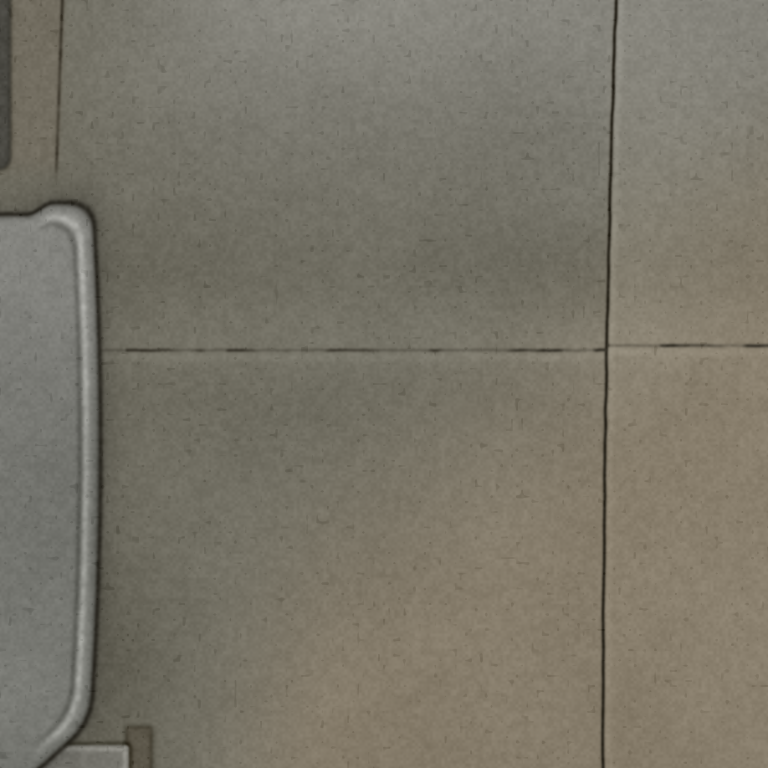
This texture is drawn by a Shadertoy shader. Its source:

```glsl
// Worn grey-beige wall panels with thin seams and a raised padded plate at the left
float hash(vec2 p) {
    vec3 q = fract(vec3(p.xyx) * 0.1031);
    q += dot(q, q.yzx + 33.33);
    return fract((q.x + q.y) * q.z);
}

float noise(vec2 p) {
    vec2 i = floor(p), f = fract(p);
    f = f * f * (3.0 - 2.0 * f);
    return mix(mix(hash(i), hash(i + vec2(1, 0)), f.x),
               mix(hash(i + vec2(0, 1)), hash(i + vec2(1, 1)), f.x), f.y);
}

float fbm(vec2 p) {
    float sum = 0.0, amp = 0.5;
    for (int i = 0; i < 4; i++) {
        sum += amp * noise(p);
        p = p * 2.03 + 17.0;
        amp *= 0.5;
    }
    return sum;
}

float smoothMax(float a, float b, float k) {
    float h = max(k - abs(a - b), 0.0) / k;
    return max(a, b) + h * h * k * 0.25;
}

// Soft bump centred on zero
float bump(float d, float width) {
    return exp(-d * d / (width * width));
}

// Signed distance to the plate: bowed right side, stepped top, cut lower corner
float plateDistance(vec2 p) {
    float side = p.x - 0.130 + 0.1 * (p.y - 0.42) * (p.y - 0.42);
    float top = p.y - 0.720 - 0.015 * smoothstep(0.035, 0.07, p.x);
    float cut = dot(p - vec2(0.124, 0.066), vec2(0.67, -0.74));
    return smoothMax(smoothMax(side, top, 0.035), cut, 0.025);
}

// Signed distance to an upright box
float boxDistance(vec2 p, vec2 centre, vec2 halfSize) {
    vec2 q = abs(p - centre) - halfSize;
    return length(max(q, 0.0)) + min(max(q.x, q.y), 0.0);
}

vec3 wallColor(vec2 p) {
    // Cool light from above, dim middle, warm light from the lower right
    vec3 color = vec3(0.435, 0.425, 0.378);
    float cool = smoothstep(0.58, 1.03, p.y) * smoothstep(0.0, 0.36, p.x);
    color = mix(color, vec3(0.53, 0.525, 0.495), cool * 0.9);
    float warm = smoothstep(-0.12, 0.38, 0.75 * p.x - p.y + 0.08) * smoothstep(0.2, 0.45, p.x);
    color = mix(color, vec3(0.525, 0.485, 0.415), warm * 0.95);

    // Right-hand panel is paler, and both lighten under and over the cross seam
    float right = smoothstep(0.785, 0.80, p.x);
    color += right * (1.0 - 0.8 * max(cool, warm)) * vec3(0.045, 0.039, 0.032);
    color += 0.025 * bump(p.y - 0.56, 0.055);
    color -= 0.022 * bump(p.y - 0.66, 0.06) * smoothstep(0.1, 0.3, p.x) * (1.0 - right);
    color -= 0.035 * bump(p.x - 0.15, 0.07) * bump(p.y - 0.08, 0.3);
    return color + 0.07 * (fbm(p * 6.0) - 0.47);
}

void mainImage(out vec4 fragColor, in vec2 fragCoord) {
    vec2 p = fragCoord / iResolution.xy;
    float aa = 1.0 / iResolution.y;
    vec3 color = wallColor(p);

    // Long upright seam with a faint lit lip
    float seam = p.x - 0.785 - 0.017 * p.y * p.y - 0.0012 * (noise(vec2(p.y * 45.0, 3.0)) - 0.5);
    color += 0.035 * bump(seam - 0.006, 0.005);
    color = mix(color, vec3(0.15, 0.135, 0.10), 0.92 * bump(seam, 0.0021 + 0.3 * aa));

    // Broken cross seam, stepping up at the upright one
    float crossY = p.y - 0.544 - 0.006 * step(0.79, p.x) + 0.001 * (noise(p.xx * 60.0) - 0.5);
    float broken = 0.3 + 0.6 * smoothstep(0.4, 0.75, noise(vec2(p.x * 46.0, 8.0)));
    color += 0.025 * bump(crossY + 0.009, 0.006);
    color = mix(color, vec3(0.22, 0.205, 0.17), broken * bump(crossY, 0.0026) * step(0.13, p.x));

    // Upper left strip: warm band, ragged seam and dark recess
    float strip = smoothstep(0.76, 0.80, p.y);
    float edge = p.x - 0.073 - 0.035 * (p.y - 0.766);
    color = mix(color, vec3(0.445, 0.425, 0.375), strip * smoothstep(0.008, -0.004, edge));
    float ragged = 0.45 + 0.45 * noise(vec2(p.y * 70.0, 5.0));
    color = mix(color, vec3(0.2, 0.18, 0.14), strip * ragged * bump(edge, 0.0027));
    float recess = boxDistance(p, vec2(-0.02, 0.92), vec2(0.018, 0.125)) - 0.016;
    color = mix(color, vec3(0.29, 0.285, 0.26), smoothstep(0.004, -0.004, recess));
    color -= 0.07 * bump(recess, 0.004);

    // Small block at the lower left, with a brown side face
    float flank = boxDistance(p, vec2(0.181, 0.015), vec2(0.012, 0.034)) - 0.005;
    color = mix(color, vec3(0.36, 0.34, 0.29), smoothstep(0.003, -0.003, flank));
    color -= 0.08 * bump(flank, 0.004);
    float block = boxDistance(p, vec2(0.10, -0.03), vec2(0.063, 0.055)) - 0.005;
    color = mix(color, vec3(0.46, 0.455, 0.425), smoothstep(0.002, -0.002, block));
    color += 0.10 * bump(block + 0.005, 0.004) - 0.13 * bump(block - 0.002, 0.0035);

    // Plate: cast shadow, body, lit ridge and dark outline
    float plate = plateDistance(p);
    color *= 1.0 - 0.22 * exp(-max(plate, 0.0) * 60.0);
    vec3 body = mix(vec3(0.435, 0.438, 0.415), vec3(0.51, 0.51, 0.49), smoothstep(0.25, 0.72, p.y));
    body += 0.035 * bump(p.y - 0.1, 0.12) + 0.04 * (fbm(p * 9.0) - 0.47);
    float ridgeFade = smoothstep(0.03, 0.09, p.x);
    body -= 0.10 * bump(plate + 0.026, 0.004) * ridgeFade;
    body += (0.11 + 0.08 * noise(p * 130.0)) * bump(plate + 0.018, 0.005) * ridgeFade;
    body -= 0.07 * smoothstep(-0.012, 0.0, plate);
    color = mix(color, body, smoothstep(0.0015, -0.0015, plate));
    color = mix(color, vec3(0.14, 0.13, 0.105), 0.8 * bump(plate - 0.001, 0.0038));

    // Fine grain and sparse dark pits
    color += 0.035 * (noise(p * 260.0) - 0.5) + 0.03 * (noise(p * 120.0 + 9.0) - 0.5);
    color -= 0.05 * smoothstep(0.83, 0.97, noise(p * 150.0 + 40.0));
    fragColor = vec4(clamp(color, 0.0, 1.0), 1.0);
}
```
